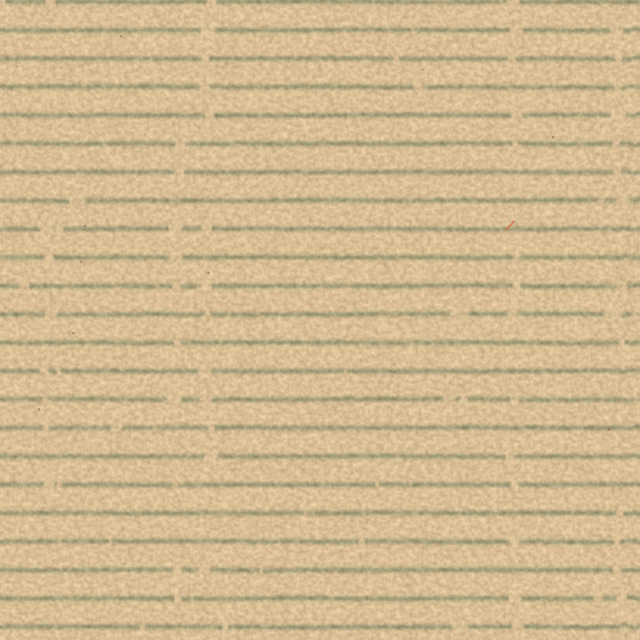
Write a Shadertoy shader that draws this texture.

```glsl
const vec3 PAPER = vec3(0.858, 0.752, 0.588);
const vec3 INK = vec3(0.605, 0.592, 0.455);
const vec3 SPECK = vec3(0.55, 0.37, 0.25);
const vec3 FIBRE = vec3(0.82, 0.45, 0.30);

const float LINE_SPACING = 0.0444;
const float TOP_MARGIN = 0.0026;
const float LINE_SIGMA = 0.0031;

float hash(vec2 p) {
    vec3 q = fract(p.xyx * vec3(0.1031, 0.1030, 0.0973));
    q += dot(q, q.yzx + 33.33);
    return fract((q.x + q.y) * q.z);
}

float cornerSlope(vec2 cell, vec2 offset) {
    float angle = 6.28318 * hash(cell);
    return dot(vec2(cos(angle), sin(angle)), offset);
}

float gradientNoise(vec2 p) {
    vec2 cell = floor(p), f = fract(p);
    vec2 u = f * f * f * (f * (f * 6.0 - 15.0) + 10.0);
    vec2 e = vec2(1.0, 0.0);
    float low = mix(cornerSlope(cell, f), cornerSlope(cell + e, f - e), u.x);
    float high = mix(cornerSlope(cell + e.yx, f - e.yx), cornerSlope(cell + 1.0, f - 1.0), u.x);
    return mix(low, high, u.y);
}

float rowNoise(float x, float row, float frequency, float seed) {
    return gradientNoise(vec2(x * frequency + seed, row * 1.73 + seed + 0.4));
}

float segmentDistance(vec2 p, vec2 a, vec2 b) {
    vec2 ab = b - a;
    return length(p - a - ab * clamp(dot(p - a, ab) / dot(ab, ab), 0.0, 1.0));
}

// Gap left in a line where a vertical crease crosses it
float creaseGap(float x, float row, float creaseX, float chance) {
    float present = step(hash(vec2(row + 3.0, creaseX * 917.0)), chance);
    float shift = 0.012 * (hash(vec2(row + 41.0, creaseX * 531.0)) - 0.5);
    float halfWidth = mix(0.004, 0.011, hash(vec2(row + 77.0, creaseX * 313.0)));
    float d = abs(x - creaseX - shift);
    return present * (1.0 - smoothstep(halfWidth - 0.003, halfWidth + 0.003, d));
}

// Share of ink remaining along one line
float inkLeft(float x, float row) {
    // Crease position, chance of a gap
    vec2 creases[5] = vec2[5](vec2(0.075, 0.35), vec2(0.277, 0.45),
        vec2(0.325, 0.55), vec2(0.803, 0.55), vec2(0.967, 0.75));
    float ink = 1.0;
    for (int i = 0; i < 5; i++) {
        ink *= 1.0 - 0.95 * creaseGap(x, row, creases[i].x, creases[i].y);
    }
    float scuff = rowNoise(x, row, 38.0, 11.0) + 0.5 * rowNoise(x, row, 9.0, 27.0);
    ink *= 1.0 - 0.85 * smoothstep(0.44, 0.58, scuff);
    return ink * (0.90 + 0.35 * rowNoise(x, row, 70.0, 53.0));
}

// Ruled lines with slightly wavering, soft edges
float ruledLines(vec2 uv) {
    float depth = 1.0 - uv.y - TOP_MARGIN;
    float row = round(depth / LINE_SPACING);
    float ragged = 1.0 + 4.0 * smoothstep(0.955, 0.985, uv.x);
    float waver = 0.0011 * ragged * rowNoise(uv.x, row, 65.0, 5.0)
                + 0.0016 * rowNoise(uv.x, row, 6.0, 19.0);
    float d = (depth - row * LINE_SPACING + waver) / LINE_SIGMA;
    return exp(-0.5 * d * d) * inkLeft(uv.x, row);
}

// Fine pressed grain with a faint broad mottle
float paperGrain(vec2 uv) {
    vec2 slanted = vec2(uv.x * 0.85 + uv.y * 0.45, uv.y - uv.x * 0.3);
    return 0.095 * gradientNoise(slanted * 118.0)
         + 0.070 * gradientNoise(uv * 205.0 + 31.0)
         + 0.018 * gradientNoise(uv * 24.0 + 7.0);
}

// Sparse dark flecks, at most one per cell
float specks(vec2 uv, float cells) {
    vec2 cell = floor(uv * cells);
    vec2 centre = 0.2 + 0.6 * vec2(hash(cell + 13.0), hash(cell + 59.0));
    float radius = mix(0.0015, 0.0032, hash(cell + 83.0));
    float d = length(fract(uv * cells) - centre) / cells;
    return step(hash(cell + 101.0), 0.06) * (1.0 - smoothstep(radius * 0.3, radius, d));
}

void mainImage(out vec4 fragColor, in vec2 fragCoord) {
    vec2 uv = fragCoord / iResolution.xy;

    vec3 color = mix(PAPER, INK, clamp(ruledLines(uv), 0.0, 1.0));
    color += paperGrain(uv) * vec3(1.0, 0.98, 0.95);
    color = mix(color, SPECK, 0.6 * specks(uv, 13.0));

    // One stray reddish fibre
    float fibre = segmentDistance(uv, vec2(0.791, 0.641), vec2(0.803, 0.654));
    color = mix(color, FIBRE, 0.75 * (1.0 - smoothstep(0.0006, 0.0028, fibre)));

    fragColor = vec4(clamp(color, 0.0, 1.0), 1.0);
}
```
